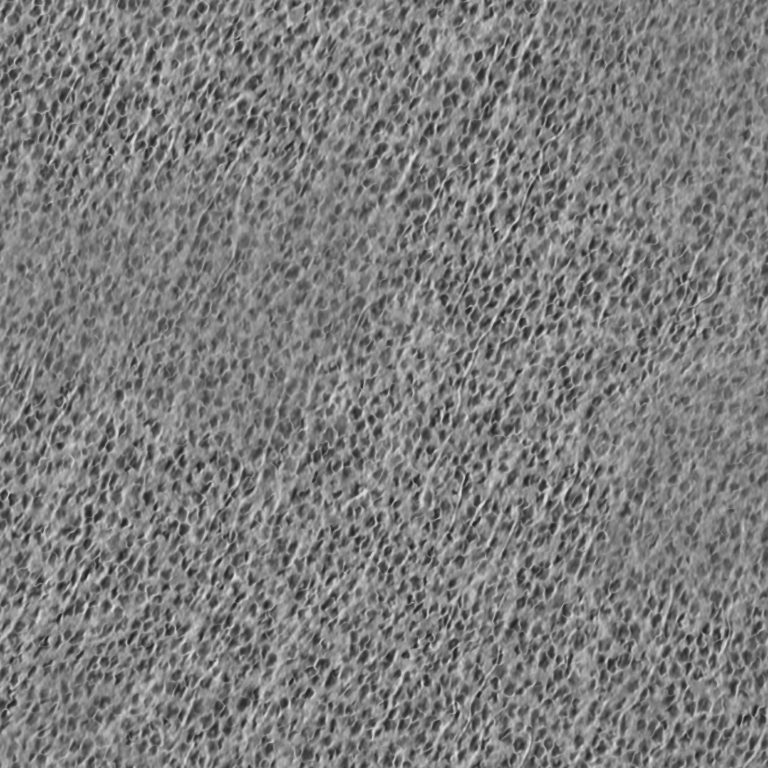
Give the GLSL for this texture, as a WebGL 1 fragment shader.

```glsl
precision highp float;
uniform vec2 u_resolution;

const float GRAIN_ANGLE = 1.16;                // lean of the creases, radians
const vec2 PIT_DENSITY = vec2(64.0, 46.0);     // pits across and along the grain
const vec2 CREASE_DENSITY = vec2(38.0, 11.0);  // long creases across and along
const vec2 SHRED_DENSITY = vec2(140.0, 80.0);  // ragged skin between the pits
const vec2 LIGHT_STEP = vec2(-0.0032, 0.0010); // offset towards the light
const float BASE_TONE = 0.491;
const float PLATEAU = 0.02;
const float PIT_DEPTH = 0.27;
const float RIM_LIGHT = 0.045;
const float CREASE_LIGHT = 0.05;
const float RELIEF = 0.2;
const float FIBRE = 0.16;
const float SHADOW_ROLLOFF = 0.9;
const float SOFT_CONTRAST = 0.66;
const float FULL_CONTRAST = 1.15;

float hash(vec2 p) {
  vec3 a = fract(vec3(p.xyx) * 0.1031);
  a += dot(a, a.yzx + 33.33);
  return fract((a.x + a.y) * a.z);
}

vec2 hash2(vec2 p) {
  return vec2(hash(p), hash(p + vec2(71.7, 23.3)));
}

float noise(vec2 p) {
  vec2 cell = floor(p);
  vec2 f = fract(p);
  f = f * f * f * (f * (f * 6.0 - 15.0) + 10.0);
  float low = mix(hash(cell), hash(cell + vec2(1.0, 0.0)), f.x);
  float high = mix(hash(cell + vec2(0.0, 1.0)), hash(cell + 1.0), f.x);
  return mix(low, high, f.y);
}

vec2 noise2(vec2 p) {
  return vec2(noise(p), noise(p + vec2(41.3, 17.9))) - 0.5;
}

// Canvas position to (across, along) the gently bending grain
vec2 grainSpace(vec2 p) {
  p += 0.025 * noise2(p * 3.0 + 8.0) + 0.004 * noise2(p * 16.0);
  vec2 along = vec2(cos(GRAIN_ANGLE), sin(GRAIN_ANGLE));
  return vec2(dot(p, vec2(along.y, -along.x)), dot(p, along));
}

// x: pit depth, y: soft rim between neighbouring pits
vec2 pits(vec2 q) {
  q += 0.2 * noise2(q * 0.9) + 0.38 * noise2(q * 2.6);
  vec2 cell = floor(q);
  float nearest = 9.0;
  float second = 9.0;
  float depth = 0.0;
  for (int j = -1; j <= 1; j++) {
    for (int i = -1; i <= 1; i++) {
      vec2 id = cell + vec2(float(i), float(j));
      float d = length(id + 0.13 + 0.74 * hash2(id) - q);
      float size = mix(0.42, 0.68, hash(id + 5.5));
      float strength = mix(0.6, 1.08, hash(id + 19.2));
      depth = max(depth, strength * (1.0 - smoothstep(0.05, size, d)));
      second = min(second, max(nearest, d));
      nearest = min(nearest, d);
    }
  }
  float gap = second - nearest;
  return vec2(depth, exp(-10.0 * gap * gap));
}

float creases(vec2 g) {
  vec2 q = g * CREASE_DENSITY + 0.6 * noise2(g * 34.0);
  float ridge = 1.0 - abs(2.0 * noise(q) - 1.0);
  return smoothstep(0.62, 1.0, ridge);
}

// x: pit depth, y: rim, z: crease, w: ragged skin
vec4 surface(vec2 p) {
  vec2 g = grainSpace(p);
  float crease = creases(g);
  vec2 pit = pits(g * PIT_DENSITY);
  float shred = noise(g * SHRED_DENSITY + 1.5 * noise2(g * 60.0)) - 0.5;
  return vec4(pit.x * (1.0 - 0.4 * crease), pit.y, crease, shred);
}

float height(vec4 s) {
  return 0.12 * s.y + 0.55 * s.z + 0.6 * s.w - 0.9 * s.x;
}

void main() {
  vec2 p = gl_FragCoord.xy / min(u_resolution.x, u_resolution.y);
  vec4 s = surface(p);

  // Side light on the slopes
  float slope = height(s) - height(surface(p + LIGHT_STEP));
  float relief = RELIEF * clamp(slope, -0.8, 0.8);

  // Fine fibres running over pits and ridges
  vec2 g = grainSpace(p);
  float fibre = noise(g * vec2(230.0, 120.0)) - 0.5;
  fibre += 0.7 * (noise(p * vec2(310.0, 190.0) + 3.0) - 0.5);

  // Worn patches with softer contrast
  float patchNoise = 0.7 * noise(p * 3.6 + 2.7) + 0.3 * noise(p * 11.0);
  float contrast = mix(SOFT_CONTRAST, FULL_CONTRAST, smoothstep(0.25, 0.65, patchNoise));

  float detail = PLATEAU - PIT_DEPTH * s.x + RIM_LIGHT * s.y + CREASE_LIGHT * s.z + relief;
  detail = contrast * detail + FIBRE * fibre * mix(0.6, 1.0, contrast);
  detail /= 1.0 + SHADOW_ROLLOFF * max(-detail, 0.0);
  gl_FragColor = vec4(vec3(clamp(BASE_TONE + detail, 0.15, 0.85)), 1.0);
}
```
